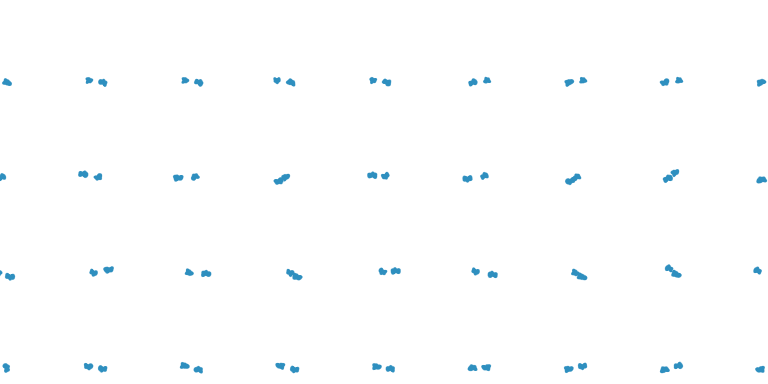
Write a WebGL 1 fragment shader that draws this pattern.

```glsl
precision highp float;
// Pairs of small blue blobs on a white ground, on a grid of 8 by 4 cells.
// Formulas in column and row vary each pair's spacing, slope and tilt; the two
// middle rows mirror each other, and a hash roughens every blob outline.

uniform vec2 u_resolution;

#define ROWS 4.0
#define CELL 96.0                      // length units per cell
#define ROW_STEP 95.7
#define BASELINE 15.5                  // height of the lowest row
#define PAIR_GAP 14.0                  // usual distance within a pair
#define BLOB_HALF vec2(4.5, 3.0)
#define ROUNDING 2.3
#define ROUGHNESS 0.45
#define INK vec3(0.18, 0.56, 0.75)
#define PAPER vec3(1.0)

float hash(vec2 p) {
  vec3 q = fract(vec3(p.xyx) * 0.1031);
  q += dot(q, q.yzx + 33.33);
  return fract((q.x + q.y) * q.z);
}

float roundedBox(vec2 p, vec2 halfSize, float radius) {
  vec2 d = abs(p) - halfSize + radius;
  return length(max(d, 0.0)) + min(max(d.x, d.y), 0.0) - radius;
}

// Rotated rounded box with a lumpy edge
float blob(vec2 p, vec2 halfSize, float tilt, float seed) {
  float c = cos(tilt), s = sin(tilt);
  p = vec2(c * p.x + s * p.y, c * p.y - s * p.x);
  float around = atan(p.y, p.x + 1e-4);
  float lump = cos(3.0 * around + 6.283 * seed) + 0.6 * cos(5.0 * around + 17.0 * seed);
  return roundedBox(p, halfSize, ROUNDING) + ROUGHNESS * lump;
}

// Middle rows: a cycle of three columns, drifting from one cycle to the next
void swingingPair(float col, out vec2 mid, out vec2 span, out vec2 tilt) {
  float phase = mod(col - 1.0, 3.0);
  float cycle = floor((col - 0.5) / 3.0);
  if (phase < 0.5) {
    span = vec2(15.0, -3.0) + vec2(-2.0, 2.2) * cycle * cycle;
  } else if (phase < 1.5) {
    span = vec2(17.0, 1.0 + 2.0 * cycle);
  } else {
    span = vec2(cycle < 0.0 ? 12.0 : 6.5, 4.0);
  }
  float drift = col - 2.5;
  mid = vec2(0.25 * drift * drift - 5.6, 1.5 - 1.75 * phase);
  tilt = vec2(0.6 * atan(span.y, span.x), 0.45);
}

// Outer rows: evenly spaced pairs that lean one way, then the other
void steadyPair(float col, bool top, out vec2 mid, out vec2 span, out vec2 tilt) {
  float lean = col < 4.5 ? -1.0 : 1.0;
  if (top) {
    span = vec2(PAIR_GAP, 2.0 * lean);
    mid = vec2(abs(col - 3.5) < 1.0 ? -4.0 : 0.0, 0.0);
    tilt = lean < 0.0 ? vec2(0.0, -0.4) : vec2(0.4, 0.0);
  } else {
    span = vec2(PAIR_GAP, -4.0 * sin(0.65 * col));
    mid = vec2(-0.5, 0.8);
    tilt = vec2(0.6 * atan(span.y, span.x));
  }
}

void main() {
  float unitsPerPixel = ROWS * CELL / u_resolution.y;
  vec2 p = gl_FragCoord.xy * unitsPerPixel;

  // Nearest grid point and position relative to it
  vec2 pitch = vec2(CELL, ROW_STEP);
  p.y -= BASELINE;
  vec2 cell = floor(p / pitch + 0.5);
  p -= cell * pitch;

  bool top = cell.y > 2.5;
  bool outer = top || cell.y < 0.5;
  vec2 mid, span, tilt;
  if (outer) {
    steadyPair(cell.x, top, mid, span, tilt);
  } else {
    swingingPair(cell.x, mid, span, tilt);
    if (cell.y < 1.5) p.x = -p.x;      // mirrored row
  }

  // Union of both blobs of the pair
  float dist = 1e3;
  for (int i = 0; i < 2; i++) {
    float side = float(i) - 0.5;
    float angle = i == 0 ? tilt.x : tilt.y;
    vec2 halfSize = BLOB_HALF;
    if (top && angle == 0.0) halfSize.x -= 1.0;        // rounder upper blob
    if (!outer) halfSize.x -= 0.9 * side;              // longer first blob
    float seed = hash(cell + vec2(7.0 + 13.0 * side, 3.0));
    dist = min(dist, blob(p - mid - side * span, halfSize, angle, seed));
  }

  float edge = 0.75 * unitsPerPixel;
  float ink = 1.0 - smoothstep(-edge, edge, dist);
  gl_FragColor = vec4(mix(PAPER, INK, ink), 1.0);
}
```
